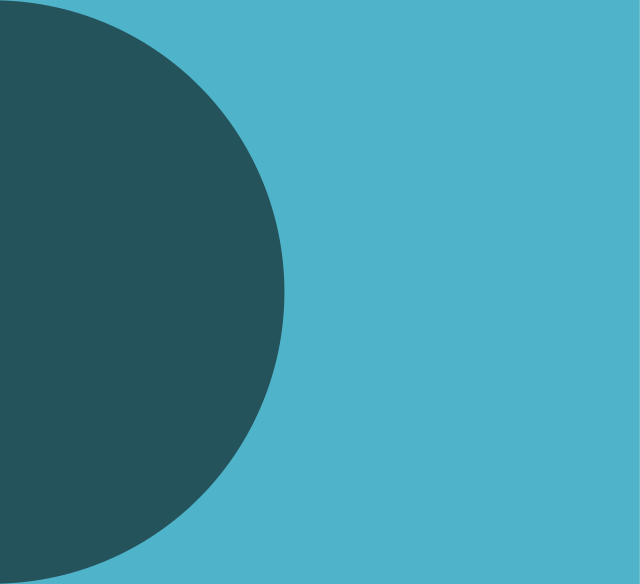
Give the GLSL for this background, as a Shadertoy shader.

```glsl
#define FIELD_COLOR vec3(0.31, 0.705, 0.79)
#define DISC_COLOR vec3(0.14, 0.325, 0.36)
#define RIM_COLOR vec3(0.48, 0.77, 0.84)
#define DISC_CENTER vec2(-0.0125, 0.5)
#define DISC_RADIUS 0.4995
#define RIM_WIDTH 0.0012

// Antialiased coverage of the region where the distance is negative
float coverage(float distanceToEdge, float pixel) {
    return clamp(0.5 - distanceToEdge / pixel, 0.0, 1.0);
}

void mainImage(out vec4 fragColor, in vec2 fragCoord) {
    // Canvas height is one unit
    float pixel = 1.0 / iResolution.y;
    vec2 position = fragCoord * pixel;
    float canvasWidth = iResolution.x * pixel;

    // Flat field with a faint light rim on the right
    float rim = coverage(canvasWidth - RIM_WIDTH - position.x, pixel);
    vec3 color = mix(FIELD_COLOR, RIM_COLOR, rim);

    // Large disc cut by the left border
    float disc = length(position - DISC_CENTER) - DISC_RADIUS;
    color = mix(color, DISC_COLOR, coverage(disc, pixel));

    fragColor = vec4(color, 1.0);
}
```
